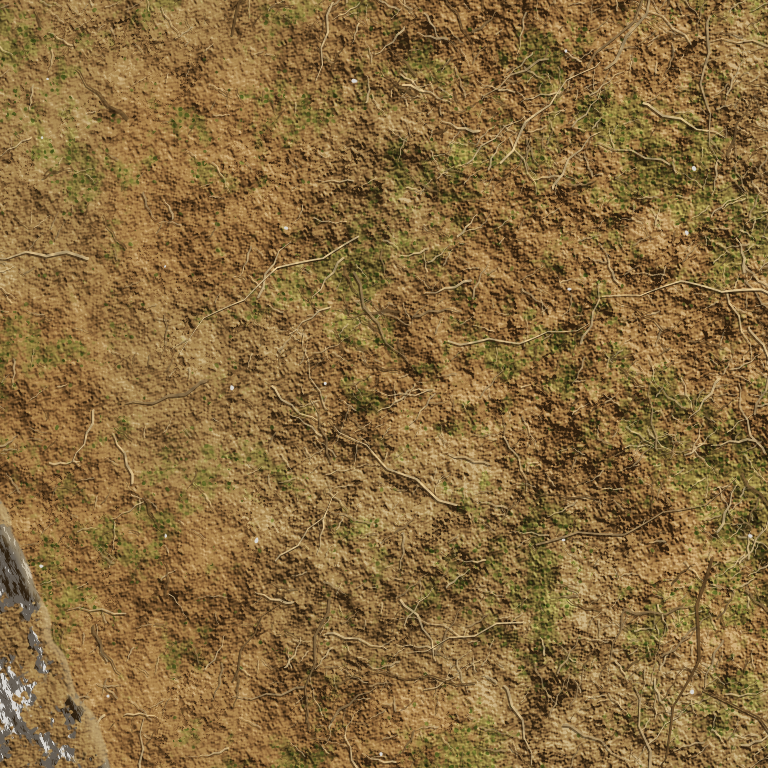
This texture is drawn by a WebGL 1 fragment shader. Its source:

```glsl
precision highp float;
// Dry clay ground with crumbly soil, twigs, straw, small weeds and a weathered slab in the corner.

uniform vec2 u_resolution;

const vec3 SHADOW = vec3(0.18, 0.125, 0.06);
const vec3 EARTH = vec3(0.38, 0.28, 0.155);
const vec3 CLAY = vec3(0.55, 0.41, 0.24);
const vec3 SAND = vec3(0.67, 0.545, 0.33);
const vec3 STRAW = vec3(0.80, 0.71, 0.53);
const vec3 OLIVE = vec3(0.43, 0.42, 0.18);
const vec3 LEAF = vec3(0.27, 0.36, 0.09);
const vec3 SLATE = vec3(0.40, 0.37, 0.33);
const vec3 CHALK = vec3(0.85, 0.84, 0.82);

const vec2 TO_LIGHT = vec2(0.6, 0.8);
const float SOIL_SCALE = 19.0;
const float RELIEF_STEP = 0.0025;  // reach of the soil shading
const float RELIEF_GAIN = 12.5;
const float GRAIN_GAIN = 4.6;
const float PATCH_GAIN = 1.7;
const float SHADOW_REACH = 0.0028; // offset of the twig shadows

float hash(vec2 p) {
  return fract(sin(dot(p, vec2(127.1, 311.7))) * 43758.5453);
}

float noise(vec2 p) {
  vec2 i = floor(p), f = fract(p);
  f = f * f * (3.0 - 2.0 * f);
  return mix(mix(hash(i), hash(i + vec2(1, 0)), f.x),
             mix(hash(i + vec2(0, 1)), hash(i + vec2(1, 1)), f.x), f.y);
}

float fbm(vec2 p) {
  float sum = 0.0, amp = 1.0, total = 0.0;
  for (int i = 0; i < 5; i++) {
    sum += amp * noise(p);
    total += amp;
    amp *= 0.85;
    p = mat2(1.7, 1.3, -1.3, 1.7) * p + 17.3;
  }
  return sum / total;
}

// Soil colour from dark crevice to bleached crumb.
vec3 soilRamp(float z) {
  vec3 c = mix(SHADOW, EARTH, clamp((z + 1.85) / 0.95, 0.0, 1.0));
  c = mix(c, CLAY, clamp((z + 0.9) / 0.77, 0.0, 1.0));
  c = mix(c, SAND, clamp((z + 0.13) / 0.85, 0.0, 1.0));
  return mix(c, STRAW, clamp((z - 1.05) / 1.2, 0.0, 1.0));
}

// Coverage of a tapered, bent and kinked stroke lying along x.
float stroke(vec2 q, float halfLength, float width, float bend, float soft) {
  float along = q.x / halfLength;
  q.y += bend * (along * along - 0.4);
  q.y += 0.2 * halfLength * abs(fract(along * 1.2 + bend * 31.0) - 0.5);
  float w = width * (1.0 - 0.6 * smoothstep(-0.6, 1.0, along));
  float d = length(vec2(max(abs(q.x) - halfLength, 0.0), q.y));
  return 1.0 - smoothstep(w - soft, w + soft, d);
}

// Scattered, clumped strands: x = coverage, y = shadow, z = tint.
vec3 strands(vec2 uv, float grid, float width, float density, float salt) {
  vec2 p = uv * grid, cell = floor(p);
  float soft = 0.6 * grid / u_resolution.y;
  vec3 result = vec3(0.0);
  for (int j = -1; j <= 1; j++) {
    for (int i = -1; i <= 1; i++) {
      vec2 id = cell + vec2(i, j);
      vec2 key = id + salt;
      vec2 centre = id + vec2(hash(key + 1.7), hash(key + 5.3));
      float clump = smoothstep(0.25, 0.75, noise(centre / grid * 7.0 + 25.0));
      float keep = density * mix(0.3, 1.1, smoothstep(0.1, 0.8, centre.x / grid));
      if (hash(key + 9.1) > keep * (0.45 + 1.1 * clump)) continue;
      float angle = 6.2832 * hash(key + 13.9), c = cos(angle), s = sin(angle);
      mat2 turn = mat2(c, -s, s, c);
      float len = mix(0.25, 0.85, hash(key + 21.3));
      float bend = 0.36 * len * (hash(key + 27.7) - 0.5);
      float w = width * grid * mix(0.5, 1.2, hash(key + 33.1));
      vec2 q = p - centre;
      float cover = stroke(turn * q, len, w, bend, soft);
      float shade = stroke(turn * (q + TO_LIGHT * SHADOW_REACH * grid), len, w, bend, soft);
      if (cover > result.x) result.z = hash(key + 41.9);
      result.xy = max(result.xy, vec2(cover, shade));
    }
  }
  return result;
}

// Scattered rough dots: x = coverage, y = tint.
vec2 dots(vec2 uv, float grid, float radius, float density, float salt) {
  vec2 ragged = vec2(noise(uv * 150.0), noise(uv * 150.0 + 31.0));
  vec2 p = uv * grid + 0.9 * radius * ragged;
  vec2 id = floor(p), key = id + salt;
  vec2 q = fract(p) - mix(vec2(0.35), vec2(0.65), vec2(hash(key), hash(key + 3.1)));
  float r = radius * mix(0.5, 1.0, hash(key + 7.7)), soft = 0.7 * grid / u_resolution.y;
  float cover = 1.0 - smoothstep(r - soft, r + soft, length(q));
  return vec2(cover * step(hash(key + 11.3), density), hash(key + 19.9));
}

void main() {
  vec2 uv = gl_FragCoord.xy / u_resolution.y;
  float rough = smoothstep(0.1, 0.85, uv.x + 0.35 * (noise(uv * 5.0) - 0.5));

  // Crumbly soil with dark pits, smoother and paler on the left
  float height = fbm(uv * SOIL_SCALE);
  float slope = height - fbm((uv + TO_LIGHT * RELIEF_STEP) * SOIL_SCALE);
  float z = RELIEF_GAIN * slope + GRAIN_GAIN * (height - 0.5);
  z = z * mix(0.75, 1.25, rough) + PATCH_GAIN * (fbm(uv * 4.0 + 40.0) - 0.5);
  z += mix(0.3, 0.08, rough);
  float pit = noise(uv * 75.0 + 4.0 * height);
  z -= mix(0.5, 1.1, rough) * smoothstep(0.68, 0.82, pit);
  float crack = abs(noise(uv * 24.0 + 3.0 * height) - 0.5);
  z -= (1.0 - smoothstep(0.0, 0.03, crack)) * smoothstep(0.5, 0.7, noise(uv * 9.0 + 8.0));
  vec3 color = soilRamp(z);
  color *= mix(vec3(1.0), vec3(1.02, 0.97, 0.93), smoothstep(0.4, 0.7, noise(uv * 4.0 + 60.0)));

  // Mossy film and small leaves
  float growth = fbm(uv * 13.0 + 90.0) + 0.06 * rough;
  float film = smoothstep(0.54, 0.7, growth);
  color = mix(color, OLIVE * (1.0 + 0.25 * z), 0.55 * film);
  vec2 leaf = dots(uv, 125.0, 0.38, 0.02 + 0.6 * film, 200.0);
  color = mix(color, mix(LEAF * 0.7, OLIVE, leaf.y) * (1.0 + 0.2 * z), 0.85 * leaf.x);

  // Five sizes from fine litter and straw to long twigs
  float grid = 58.0;
  for (int k = 0; k < 5; k++) {
    float level = float(k);
    vec3 s = strands(uv, grid, 0.0009 + 0.0003 * level, 0.55 - 0.02 * level, 300.0 + 57.0 * level);
    color = mix(color, SHADOW, (0.4 + 0.08 * level) * s.y);
    vec3 wood = mix(EARTH, STRAW, smoothstep(0.0, 0.75, s.z)) * (0.84 + 0.4 * noise(uv * 160.0));
    color = mix(color, wood, s.x * (0.68 + 0.07 * level));
    grid *= 0.53;
  }

  // Pale pebbles
  vec2 pebble = dots(uv, 25.0, 0.08, 0.03, 500.0);
  color = mix(color, CHALK, pebble.x);

  // Weathered slab under soil in the lower left corner
  float edge = 0.145 - 0.41 * uv.y - uv.x + 0.018 * (noise(uv * 30.0) - 0.5);
  float slab = smoothstep(-0.002, 0.002, edge);
  vec2 streak = vec2(uv.x + 0.41 * uv.y, uv.y - 0.41 * uv.x) * vec2(40.0, 13.0);
  float wear = fbm(streak + 70.0);
  vec3 stone = mix(SHADOW, SLATE, smoothstep(0.36, 0.48, wear));
  stone = mix(stone, CHALK, smoothstep(0.57, 0.66, wear));
  float soilCover = smoothstep(0.45, 0.51, fbm(uv * 11.0 + 120.0));
  stone = mix(stone, soilRamp(z), soilCover);
  stone = mix(stone, STRAW * 0.95, 0.5 * (1.0 - smoothstep(0.004, 0.018, edge)));
  color = mix(color, stone, slab);

  gl_FragColor = vec4(color, 1.0);
}
```
